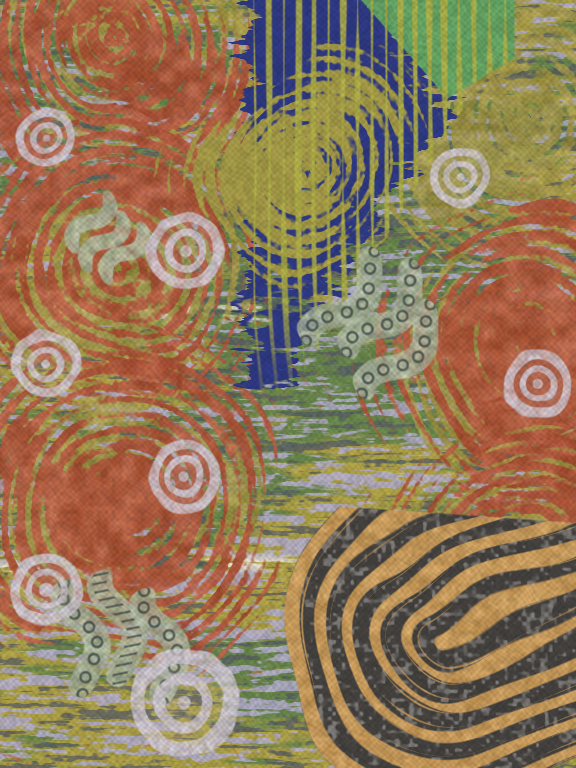
Write a WebGL 1 fragment shader that draws this pattern.

```glsl
precision highp float;
// Dot-and-swirl painting on coarse canvas: streaky ground, dry-brushed eddies,
// a blue wedge, pale rings and wavy worms, and a black panel of ochre contours.
// Layers are painted back to front.
uniform vec2 u_resolution;

float hash(vec2 p) {
  return fract(sin(dot(p, vec2(12.9898, 78.233))) * 43758.5453);
}

float noise(vec2 p) {
  vec2 i = floor(p), f = fract(p);
  f = f * f * (3.0 - 2.0 * f);
  return mix(mix(hash(i), hash(i + vec2(1, 0)), f.x),
             mix(hash(i + vec2(0, 1)), hash(i + 1.0), f.x), f.y);
}

float fbm(vec2 p) {
  return 0.55 * noise(p) + 0.3 * noise(p * 2.1 + 7.0) + 0.15 * noise(p * 4.3 + 19.0);
}

// Soft coverage of the inside (d < 0) of a distance
float fill(float d) {
  return 1.0 - smoothstep(-0.0016, 0.0016, d);
}

// Distance to the nearest of many lines spaced by step
float lines(float x, float step) {
  return abs(fract(x / step) - 0.5) * step;
}

// Coverage of a dry-brushed eddy, dense at its heart
float swirl(vec2 p, vec2 centre, float radius, float seed) {
  vec2 v = p - centre;
  float d = length(v) + 0.035 * noise(p * 8.0 + seed);
  float turn = dot(v, vec2(1.6, 1.1)) / (length(v) + 0.001);
  float paint = 0.3 * noise(vec2(d * 230.0 + seed, turn * 3.0 + seed))
              + 0.4 * noise(vec2(d * 75.0 + seed, turn * 1.5))
              + 0.15 * sin(d * 340.0 + 5.0 * noise(p * 9.0 + seed))
              + 0.5 * noise(p * 9.0 + seed * 3.0) + 0.2 * noise(p * 200.0);
  float need = mix(0.4, 0.76, smoothstep(0.0, radius, d))
             + 0.5 * smoothstep(0.8 * radius, 1.3 * radius, d);
  return smoothstep(-0.09, 0.09, paint - need);
}

vec3 ground(vec2 p) {
  // Horizontal bristle marks, broken by the canvas grain
  vec2 s = p + vec2(0.0, 0.012 * noise(p * 7.0));
  float streak = fbm(s * vec2(16, 130)) + 0.22 * (noise(p * vec2(130, 190)) - 0.5);
  float patches = fbm(p * vec2(5, 8) + 3.0) + 0.6 * (fbm(s * vec2(12, 90) + 31.0) - 0.5);
  vec3 col = mix(vec3(0.38, 0.49, 0.27), vec3(0.64, 0.59, 0.25), smoothstep(0.38, 0.6, patches));
  col = mix(col, vec3(0.31, 0.33, 0.37), 0.75 * smoothstep(0.4, 0.28, streak));
  col = mix(col, vec3(0.65, 0.63, 0.74), 0.9 * smoothstep(0.53, 0.64, streak));
  // Two bright scrapes on the left
  float scrape = exp(-pow((abs(s.y - 0.435) - 0.165) / 0.009, 2.0)) * smoothstep(0.4, 0.36, p.x);
  return mix(col, vec3(0.88, 0.86, 0.78), scrape * smoothstep(0.42, 0.6, streak));
}

vec3 wedge(vec3 col, vec2 p) {
  float roof = p.x - 0.47 - 0.88 * (1.0 - p.y);
  float blue = max(max(0.325 - p.x, 0.5 - p.y), max(roof, p.x - 0.585 + 0.6 * (0.87 - p.y)));
  float ragged = blue + 0.08 * (fbm(p * vec2(14, 110)) - 0.5);
  float dry = smoothstep(0.3, 0.42, fbm(p * vec2(30, 90)) + 0.25 * smoothstep(0.6, 0.8, p.y));
  col = mix(col, vec3(0.16, 0.2, 0.48), dry * fill(ragged));
  // Clear green corner above
  float corner = max(max(-roof, p.x - 0.67), 0.87 + 0.6 * (p.x - 0.58) - p.y);
  col = mix(col, vec3(0.35, 0.6, 0.36), 0.95 * fill(corner));
  // Olive eddy, then hanging yellow lines that bend and fade
  col = mix(col, vec3(0.6, 0.56, 0.25), swirl(p, vec2(0.4, 0.785), 0.17, 40.0));
  float x = p.x + 0.02 * noise(p * 5.0) - 0.12 * pow(max(0.75 - p.y, 0.0), 2.0);
  float width = 0.005 * noise(vec2(floor(x / 0.0195) * 3.7, p.y * 9.0));
  float span = fill(max(0.33 - p.x, min(corner, blue - 0.025))) * smoothstep(0.42, 0.65, p.y);
  return mix(col, vec3(0.64, 0.64, 0.25), 0.9 * span * fill(lines(x, 0.0195) - width));
}

vec3 worms(vec3 col, vec2 p) {
  for (int i = 0; i < 9; i++) {
    float k = float(i), group = floor(k / 3.0), member = mod(k, 3.0) - 1.0;
    vec2 home = i < 3 ? vec2(0.14, 0.69) : i < 6 ? vec2(0.5, 0.585) : vec2(0.16, 0.17);
    float lean = i < 6 ? -0.7 : 0.2, size = i < 3 ? 0.6 : 1.0;
    vec2 q = p - home;
    q = vec2(cos(lean) * q.x + sin(lean) * q.y, cos(lean) * q.y - sin(lean) * q.x);
    q += vec2(-0.05 * size * member, 0.04 * (hash(vec2(k, 5)) - 0.5));
    // Offset from a sine spine, corrected for its slope
    float phase = q.y * 48.0 / size + group;
    float across = (q.x - 0.016 * size * sin(phase)) / sqrt(1.0 + 0.6 * pow(cos(phase), 2.0));
    float body = length(vec2(across, max(abs(q.y) - 0.06 * size, 0.0))) - 0.017 * size;
    vec3 pale = vec3(0.55, 0.59, 0.5) + 0.16 * noise(p * 110.0);
    col = mix(col, pale, (0.7 + 0.25 * noise(p * 70.0)) * fill(body));
    // Small dark rings, or ticks on one worm
    float y = (floor(q.y / 0.021) + 0.5) * 0.021;
    float mark = abs(length(q - vec2(0.016 * sin(y * 48.0 + group), y)) - 0.0065) - 0.0016;
    if (i == 7) mark = max(lines(q.y, 0.011) - 0.0013, abs(across) - 0.009);
    if (i > 2) col = mix(col, vec3(0.24, 0.28, 0.26), 0.85 * fill(max(mark, body)));
  }
  return col;
}

vec3 rings(vec3 col, vec2 p) {
  for (int i = 0; i < 8; i++) {
    float k = float(i);
    vec2 centre = i < 6 ? vec2(0.06 + 0.18 * mod(k, 2.0), 0.82 - 0.147 * k)
                        : vec2(0.6, 0.77) + (k - 6.0) * vec2(0.1, -0.27);
    float r = i == 5 ? 0.07 : mix(0.032, 0.054, hash(vec2(k, 3)));
    float d = length(p - centre) + 0.007 * (noise(p * 40.0) - 0.5);
    float band = min(abs(d - 0.86 * r) - 0.14 * r, abs(d - 0.45 * r) - 0.1 * r);
    float cover = fill(min(band, d - 0.14 * r)) * (0.65 + 0.35 * noise(p * 120.0));
    col = mix(col, vec3(0.77, 0.74, 0.78), max(cover, 0.12 * fill(d - r)));
  }
  return col;
}

vec3 panel(vec3 col, vec2 p) {
  // Contours of the distance to a slanted core, bent by slow noise
  vec2 q = p - vec2(0.595, 0.185) + 0.04 * vec2(noise(p * 8.0), noise(p * 8.0 + 50.0));
  vec2 axis = vec2(0.275, 0.12);
  float d = length(q - axis * clamp(dot(q, axis) / 0.09, 0.0, 1.0));
  float bold = lines(d + 0.0205, 0.041) - 0.003 - 0.011 * noise(p * 11.0 + 9.0);
  float stray = lines(d + 0.006 * noise(p * 9.0), 0.0205) - 0.004 * noise(p * 13.0) + 0.002;
  vec3 black = vec3(0.24, 0.23, 0.22) + 0.22 * smoothstep(0.5, 0.95, noise(p * 170.0));
  vec3 ochre = vec3(0.74, 0.57, 0.33) + 0.1 * (noise(p * 90.0) - 0.5);
  float edge = max(d - 0.215, p.y - 0.34 + 0.07 * (p.x - 0.45));
  return mix(col, mix(black, ochre, fill(min(bold, stray))), fill(edge));
}

void main() {
  vec2 p = gl_FragCoord.xy / u_resolution.y;
  vec3 col = ground(p);
  // Staggered eddies: olive strokes below, red above
  for (int i = 0; i < 6; i++) {
    float k = float(i), column = mod(k, 2.0);
    vec2 centre = vec2(0.15 + 0.54 * column, 0.95 - 0.15 * (k - column) - 0.1 * column);
    float tone = 0.14 * (noise(p * 60.0 + k) - 0.5);
    col = mix(col, vec3(0.61, 0.56, 0.26) + tone, 0.85 * swirl(p, centre, 0.2, k * 17.0 + 5.0));
    if (i != 1) col = mix(col, vec3(0.66, 0.32, 0.22) + tone, 0.93 * swirl(p, centre, 0.23, k * 13.0));
  }
  col = panel(rings(worms(wedge(col, p), p), p), p);
  // Uneven canvas threads
  vec2 thread = p * 760.0 + 5.0 * noise(p * 50.0);
  float weave = 0.45 * sin(thread.x) * sin(thread.y) + 1.3 * (noise(p * 210.0) - 0.5);
  gl_FragColor = vec4(col * (1.0 + 0.12 * weave) + 0.015, 1.0);
}
```
